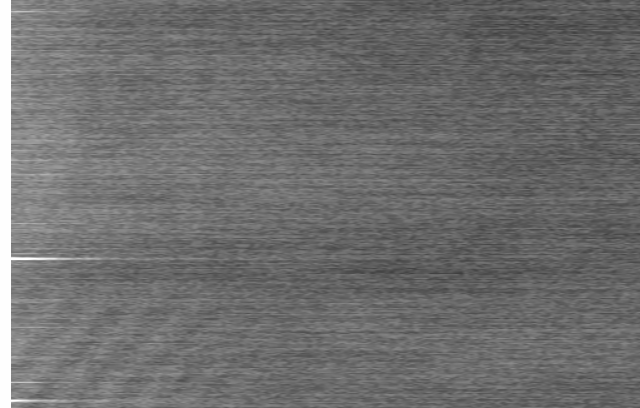
Give the GLSL for this texture, as a Shadertoy shader.

```glsl
// Integer hash of a lattice cell, 0 to 1
float hash(ivec2 cell) {
    uvec2 q = uvec2(cell) * uvec2(1597334673u, 3812015801u);
    uint n = (q.x ^ q.y) * 1597334673u;
    n = (n ^ (n >> 15)) * 2246822519u;
    n ^= n >> 13;
    return float(n >> 8) / 16777216.0;
}

// One row of smooth noise, shifted at random so that columns never line up
float rowNoise(float x, int row, int seed) {
    x += 7.0 * hash(ivec2(row, seed + 50));
    int cell = int(floor(x));
    int line = row + seed * 1000;
    return mix(hash(ivec2(cell, line)), hash(ivec2(cell + 1, line)),
               smoothstep(0.0, 1.0, fract(x))) - 0.5;
}

// Horizontal fibres: columns sets their length, rows their thickness
float fibres(vec2 uv, float columns, float rows, int seed) {
    float y = uv.y * rows - 0.5;
    int row = int(floor(y + 0.001));
    float blend = smoothstep(0.0, 1.0, clamp(y - float(row), 0.0, 1.0));
    float x = uv.x * columns;
    return mix(rowNoise(x, row, seed), rowNoise(x, row + 1, seed), blend);
}

// Soft elliptical patch
float patchAt(vec2 uv, vec2 center, vec2 radius) {
    vec2 d = (uv - center) / radius;
    return exp(-dot(d, d));
}

// Bright scan line that fades to the right, with a faint long tail
float scanLine(vec2 uv, float height, float thickness, float reach) {
    float d = (uv.y - height) / thickness;
    float fade = exp(-pow(uv.x / reach, 2.0)) + 0.25 * exp(-uv.x / (3.0 * reach));
    return exp(-d * d) * fade;
}

void mainImage(out vec4 fragColor, in vec2 fragCoord) {
    vec2 uv = fragCoord / iResolution.xy;
    float aspect = iResolution.x / iResolution.y;

    // Broad light falling off to the right
    float gray = 0.362 + 0.155 * exp(-2.5 * uv.x);
    gray += 0.04 * patchAt(uv, vec2(0.42, 0.58), vec2(0.28, 0.13));
    gray += 0.035 * patchAt(uv, vec2(0.0, 0.6), vec2(0.12, 0.28));
    gray += 0.04 * patchAt(uv, vec2(0.75, 0.12), vec2(0.4, 0.16));
    gray -= 0.045 * patchAt(uv, vec2(0.62, 0.34), vec2(0.3, 0.06));
    gray -= 0.03 * patchAt(uv, vec2(0.1, 0.31), vec2(0.3, 0.05));
    gray -= 0.03 * smoothstep(0.75, 1.0, uv.y) * smoothstep(0.0, 0.3, uv.x);

    // Faint vertical and cloudy unevenness
    gray += 0.03 * fibres(uv, 22.0, 3.0, 1) * (1.0 - 0.6 * uv.x);
    gray += 0.035 * fibres(uv, 8.0, 22.0, 2);

    // Slanted ripples in the lower left
    vec2 p = vec2(uv.x * aspect, uv.y);
    float phase = (p.x - (0.7 + 0.5 * p.x) * p.y) / 0.105;
    float ripple = sin(6.2832 * phase + 3.0 * fibres(uv, 5.0, 8.0, 3));
    gray += 0.024 * ripple * smoothstep(0.32, 0.22, uv.y) * smoothstep(0.5, 0.2, uv.x);

    // Fine grain, short dashes and long streaks
    gray += 0.125 * fibres(uv, 130.0, 326.0, 4);
    gray += 0.055 * fibres(uv, 55.0, 200.0, 5);
    gray += 0.095 * fibres(uv, 4.0, 326.0, 6);

    // Sparse bright rows at the left edge
    float spark = max(fibres(uv, 1.5, 326.0, 7) - 0.27, 0.0);
    gray += 0.6 * spark * exp(-8.0 * uv.x);
    gray += 0.6 * scanLine(uv, 0.366, 0.0032, 0.09);
    gray += 0.42 * scanLine(uv, 0.018, 0.0032, 0.07);
    gray += 0.25 * scanLine(uv, 0.063, 0.0018, 0.07);
    gray += 0.25 * scanLine(uv, 0.971, 0.0018, 0.09);

    // Blank margin
    float edge = 0.5 / iResolution.x;
    float margin = 1.0 - smoothstep(0.0173 - edge, 0.0173 + edge, uv.x);
    gray = mix(clamp(gray, 0.0, 1.0), 0.995, margin);

    fragColor = vec4(vec3(gray), 1.0);
}
```
